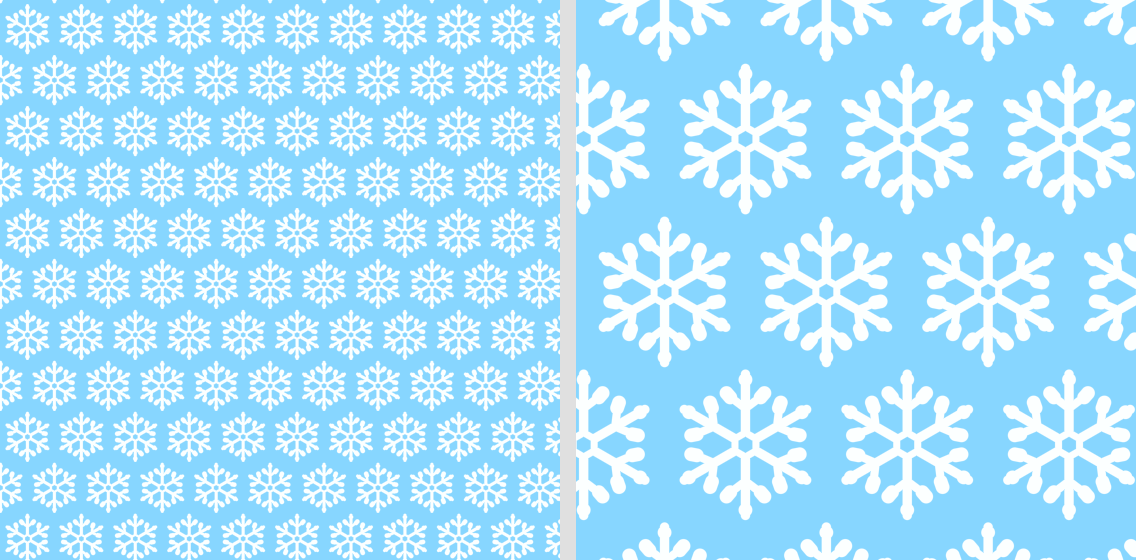
Left, the full canvas; right, a detail of the centre.
A WebGL 2 fragment shader for this pattern:

```glsl
#version 300 es
precision highp float;
// White six-armed snowflakes on a pale blue ground, set in staggered rows.
// Each flake is one half-arm distance function, folded by angle and mirrored;
// flake lengths are fractions of its radius.

#define COLUMN_STEP 0.0963
#define ROW_STEP 0.0910
#define FIRST_FLAKE vec2(0.0490, 0.0521)
#define FLAKE_RADIUS 0.0451
#define ARM_WIDTH 0.062
#define BRANCH_WIDTH 0.054
#define LOBE_RADIUS 0.091
#define HOLE_RADIUS 0.092
#define HUB_RADIUS 0.185
#define SKY_BLUE vec3(0.53, 0.84, 1.0)
#define SNOW_WHITE vec3(0.99, 1.0, 1.0)

uniform vec2 u_resolution;
out vec4 fragColor;

const float SECTOR = 1.04719755;

// Distance to a segment with round ends
float capsule(vec2 p, vec2 a, vec2 b, float radius) {
    vec2 ap = p - a;
    vec2 ab = b - a;
    float t = clamp(dot(ap, ab) / dot(ab, ab), 0.0, 1.0);
    return length(ap - ab * t) - radius;
}

// Fold the plane onto the right half of the upright arm
vec2 foldToArm(vec2 p) {
    float angle = atan(p.x, p.y);
    angle -= SECTOR * floor(angle / SECTOR + 0.5);
    return length(p) * vec2(abs(sin(angle)), cos(angle));
}

float snowflake(vec2 p) {
    vec2 q = foldToArm(p);

    // Arm with a small club near its rounded tip
    float d = capsule(q, vec2(0.0, 0.12), vec2(0.0, 0.932), ARM_WIDTH);
    d = min(d, length(q - vec2(0.0, 0.86)) - LOBE_RADIUS);

    // Side branch ending in a plump lobe
    d = min(d, capsule(q, vec2(0.0, 0.48), vec2(0.20, 0.63), BRANCH_WIDTH));
    d = min(d, capsule(q, vec2(0.20, 0.625), vec2(0.25, 0.683), LOBE_RADIUS));

    // Hexagonal hub with a hexagonal hole
    float hexagon = dot(q, vec2(0.5, 0.8660254));
    d = min(d, hexagon - HUB_RADIUS);
    return max(d, HOLE_RADIUS - hexagon);
}

void main() {
    float canvasSize = min(u_resolution.x, u_resolution.y);
    vec2 uv = gl_FragCoord.xy / canvasSize;

    // Rows count down from the top; odd rows shift by half a column
    vec2 grid = vec2(uv.x, u_resolution.y / canvasSize - uv.y) - FIRST_FLAKE;
    grid /= vec2(COLUMN_STEP, ROW_STEP);
    float row = floor(grid.y + 0.5);
    grid.x -= 0.5 * mod(row, 2.0);
    vec2 cell = fract(grid + 0.5) - 0.5;

    vec2 p = cell * vec2(COLUMN_STEP, ROW_STEP) / FLAKE_RADIUS;
    float edge = 0.75 / (canvasSize * FLAKE_RADIUS);
    float snow = 1.0 - smoothstep(-edge, edge, snowflake(p));
    fragColor = vec4(mix(SKY_BLUE, SNOW_WHITE, snow), 1.0);
}
```
